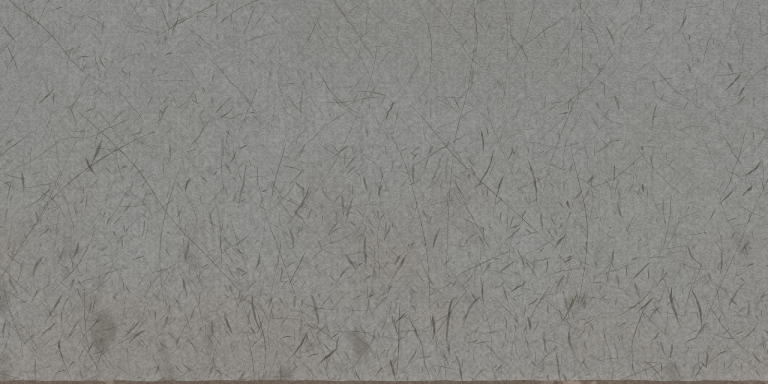
Write a Shadertoy shader that draws this texture.

```glsl
const vec3 COOL_GREY = vec3(0.536, 0.539, 0.527);
const vec3 WARM_GREY = vec3(0.550, 0.538, 0.519);
const vec3 SCRATCH_COLOR = vec3(0.26, 0.24, 0.20);
const vec3 SCUFF_COLOR = vec3(0.66, 0.65, 0.63);
const vec3 EDGE_COLOR = vec3(0.42, 0.37, 0.33);
const vec3 PEBBLE_COLOR = vec3(0.66, 0.59, 0.54);

// Stroke kinds: cell size, half length, half width, spread of direction
const vec4 HAIR = vec4(0.060, 0.055, 0.0013, 3.1);
const vec4 LINE = vec4(0.125, 0.115, 0.0015, 2.0);
const vec4 LONG = vec4(0.420, 0.370, 0.0017, 2.2);
const vec4 STREAK = vec4(0.110, 0.065, 0.0042, 1.0);
const vec4 GOUGE = vec4(0.058, 0.036, 0.0040, 1.6);
const vec4 TICK = vec4(0.030, 0.019, 0.0021, 2.4);

const float LEAN = 1.40;
const float BEND = 0.36;
const float WOBBLE = 0.008;
const float FINE_GRAIN = 0.078;
const float COARSE_GRAIN = 0.035;
const float MOTTLE = 0.045;
const float EDGE_HEIGHT = 0.009;

float hash(vec2 p) {
    return fract(sin(dot(p, vec2(127.1, 311.7))) * 43758.55);
}

vec4 hash4(vec2 p) {
    return vec4(hash(p), hash(p + 17.3), hash(p + 41.9), hash(p + 73.7));
}

float noise(vec2 p) {
    vec2 i = floor(p), f = fract(p);
    f = f * f * (3.0 - 2.0 * f);
    return mix(mix(hash(i), hash(i + vec2(1, 0)), f.x),
               mix(hash(i + vec2(0, 1)), hash(i + vec2(1, 1)), f.x), f.y);
}

float fbm(vec2 p) {
    float sum = 0.0, amp = 0.5;
    for (int i = 0; i < 5; i++) {
        sum += amp * noise(p);
        p = p * 2.03 + 11.7;
        amp *= 0.5;
    }
    return sum;
}

// Wear gathers in patches and towards the floor
float wear(vec2 p) {
    return mix(0.95, 0.25, smoothstep(0.0, 0.95, p.y)) + 0.6 * (noise(p * 4.0) - 0.5);
}

// Coverage of one bent stroke with tapered ends
float stroke(vec2 p, float angle, float bend, float halfLength, float halfWidth, float px) {
    vec2 along = vec2(cos(angle), sin(angle));
    vec2 q = vec2(dot(p, along), dot(p, vec2(-along.y, along.x)));
    float t = clamp(q.x / halfLength, -1.0, 1.0);
    float taper = 1.0 - t * t;
    float d = abs(q.y - bend * halfLength * (t * t - 0.3)) / sqrt(1.0 + 4.0 * bend * bend * t * t);
    float w = halfWidth * taper * (0.7 + 0.3 * t);
    return (1.0 - smoothstep(w - px, w + px, d)) * smoothstep(0.0, 0.3, taper);
}

// Strokes of one kind, scattered over a jittered grid
float scatter(vec2 p, vec4 kind, float base, float wearShare, float seed, float px) {
    vec2 home = floor(p / kind.x);
    float cover = 0.0;
    for (int y = -1; y <= 1; y++) {
        for (int x = -1; x <= 1; x++) {
            vec2 cell = home + vec2(x, y);
            vec4 place = hash4(cell + seed);
            vec2 center = (cell + place.xy) * kind.x;
            if (place.z > base + wearShare * wear(center)) continue;
            vec4 form = hash4(cell + seed + 131.3);
            float angle = LEAN + (place.w - 0.5) * kind.w;
            float size = mix(0.3, 1.0, form.x);
            float ink = stroke(p - center, angle, (form.y - 0.5) * BEND, kind.y * size,
                               kind.z * mix(0.4, 1.2, form.z), px);
            cover = max(cover, ink * mix(0.3, 1.0, form.w));
        }
    }
    return cover;
}

void mainImage(out vec4 fragColor, in vec2 fragCoord) {
    vec2 p = fragCoord / iResolution.y;
    float px = 0.7 / iResolution.y;

    // Softly mottled, finely grained ground
    float cloud = fbm(p * 3.0 + 5.0) - 0.48;
    float warmth = smoothstep(0.85, 0.1, p.y + 1.4 * cloud);
    vec3 color = mix(COOL_GREY, WARM_GREY, warmth);
    color += MOTTLE * cloud + 0.03 * (fbm(p * vec2(30.0, 22.0)) - 0.48);
    vec2 tilted = mat2(0.8, 0.6, -0.6, 0.8) * p;
    float grain = FINE_GRAIN * (noise(p * 256.0 + 0.5) - 0.5);
    grain += COARSE_GRAIN * (noise(tilted * 120.0 + 31.0) - 0.5);
    color += grain;

    // Dark smudges near the floor
    float smudge = smoothstep(0.60, 0.80, fbm(p * vec2(16.0, 8.0) + 60.0));
    color = mix(color, SCRATCH_COLOR, 0.25 * smudge * smoothstep(0.6, 0.1, p.y));

    // Warped space makes the scratches ragged, flecks break them up
    vec2 q = p + WOBBLE * (vec2(noise(p * 19.0), noise(p * 19.0 + 50.0)) - 0.5);
    q += 0.003 * (vec2(noise(p * 75.0), noise(p * 75.0 + 50.0)) - 0.5);
    vec2 far = p + 5.0 * WOBBLE * (vec2(noise(p * 5.0), noise(p * 5.0 + 80.0)) - 0.5);
    float flecks = mix(0.45, 1.2, noise(tilted * 85.0 + 7.0));

    // Pale scuffs, then dark scratches from fine to deep
    color = mix(color, SCUFF_COLOR, 0.35 * scatter(q, LINE, 0.3, 0.5, 211.0, px));
    float hairs = max(scatter(q, HAIR, 0.5, 0.6, 19.0, px), scatter(q + 0.37, HAIR, 0.2, 0.8, 37.0, px));
    float lines = max(scatter(q, LINE, 0.5, 0.5, 57.0, px), scatter(q + 0.71, LINE, 0.4, 0.6, 71.0, px));
    float longs = max(scatter(far, LONG, 1.0, 0.0, 83.0, px), scatter(far + 0.2, LONG, 0.8, 0.0, 97.0, px));
    float ticks = scatter(q, TICK, 0.05, 0.8, 107.0, px);
    float gouges = max(scatter(q, GOUGE, 0.0, 0.65, 149.0, px), scatter(q, STREAK, 0.0, 0.6, 173.0, px));
    color = mix(color, SCRATCH_COLOR, 0.52 * flecks * hairs);
    color = mix(color, SCRATCH_COLOR, 0.60 * flecks * lines);
    color = mix(color, SCRATCH_COLOR, 0.62 * flecks * longs);
    color = mix(color, SCRATCH_COLOR, 0.62 * flecks * ticks);
    color = mix(color, SCRATCH_COLOR, 0.66 * flecks * gouges);

    // Worn lip and pebbly strip along the bottom
    color += 0.015 * smoothstep(0.035, 0.018, p.y);
    float pebble = smoothstep(0.45, 0.7, noise(p * vec2(42.0, 60.0)));
    pebble *= smoothstep(0.35, 0.6, noise(vec2(p.x * 4.0, 9.0)));
    vec3 strip = mix(EDGE_COLOR, PEBBLE_COLOR, pebble) + grain;
    float rim = EDGE_HEIGHT + 0.004 * (noise(vec2(p.x * 25.0, 3.0)) - 0.5);
    color = mix(color, strip, 1.0 - smoothstep(rim - px, rim + px, p.y));

    fragColor = vec4(color, 1.0);
}
```
